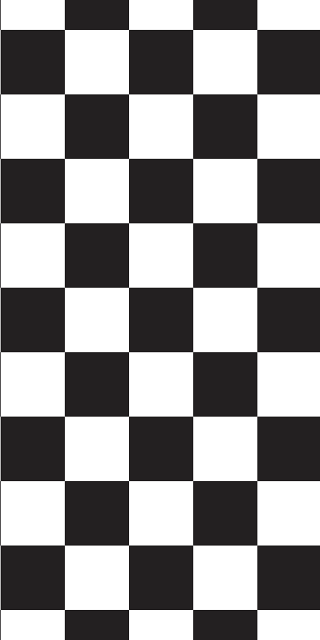
A WebGL 1 fragment shader for this pattern:

```glsl
precision highp float;
// Checkerboard of charcoal and white squares, each dark square finely rimmed in black.

uniform vec2 u_resolution;

// Lengths are in canvas widths.
#define CELL_SIZE vec2(0.2005, 0.2014)
#define GRID_ORIGIN vec2(0.0022, 0.0938)
#define RIM_WIDTH 0.0028
#define PAPER vec3(1.0)
#define INK vec3(0.137, 0.125, 0.129)
#define RIM vec3(0.060, 0.050, 0.052)

// Distance to the nearest grid line per axis: positive in even cells, negative in odd.
vec2 signedGridDistance(vec2 p) {
  vec2 cell = (p - GRID_ORIGIN) / CELL_SIZE;
  return (abs(mod(cell - 0.5, 2.0) - 1.0) - 0.5) * CELL_SIZE;
}

// Box-filtered area of a pixel that lies inside both axis bounds.
float coverage(vec2 inside, float pixel) {
  vec2 c = clamp(inside / pixel + 0.5, 0.0, 1.0);
  return c.x * c.y;
}

// Squares whose column and row share parity, shrunk by inset on every side.
float darkSquares(vec2 d, float inset, float pixel) {
  return coverage(d - inset, pixel) + coverage(-d - inset, pixel);
}

void main() {
  float pixel = 1.0 / u_resolution.x;
  vec2 d = signedGridDistance(gl_FragCoord.xy * pixel);

  float square = darkSquares(d, 0.0, pixel);
  float core = darkSquares(d, RIM_WIDTH, pixel);

  // Weight each colour by the pixel area it covers.
  vec3 color = PAPER * (1.0 - square) + RIM * (square - core) + INK * core;
  gl_FragColor = vec4(color, 1.0);
}
```
